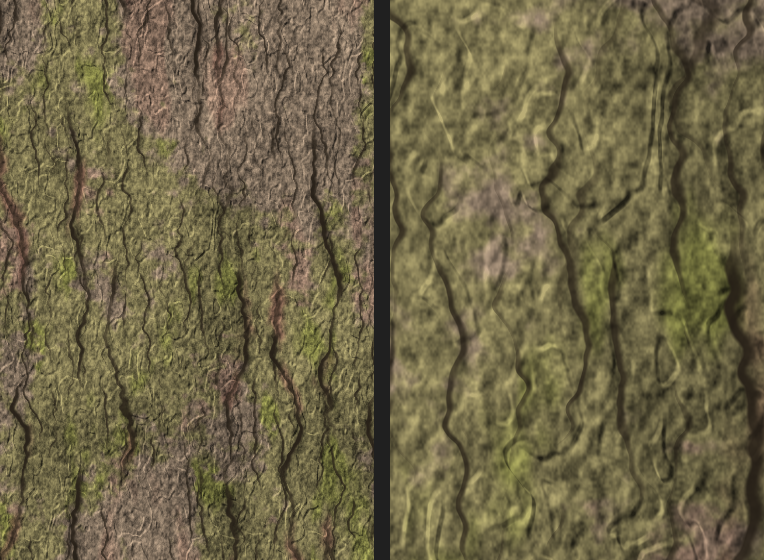
Left, the full canvas; right, a detail of the centre.
This texture is drawn by a WebGL 1 fragment shader. Its source:

```glsl
precision highp float;
// Weathered tree bark: jagged vertical fissures, flaky plates, moss and reddish inner bark.
uniform vec2 u_resolution;

#define FISSURES 13.0      // main fissures per canvas height
#define FISSURE_WIDTH 0.0085
#define CRACKS 29.0        // fine cracks per canvas height
#define CRACK_WIDTH 0.0042
#define BRIGHTNESS 0.425
#define RELIEF 0.42
#define GRAIN 0.42
#define MOSS_LEVEL 0.54
#define BARK_TINT vec3(1.15, 1.0, 0.84)
#define MOSS_TINT vec3(1.07, 1.0, 0.68)
#define LICHEN_TINT vec3(1.04, 1.06, 0.52)
#define INNER_TINT vec3(1.36, 0.97, 0.83)

float hash(vec2 p) {
  return fract(sin(dot(p, vec2(127.1, 311.7))) * 43758.5453);
}

float noise(vec2 p) {
  vec2 i = floor(p);
  vec2 f = fract(p);
  f = f * f * (3.0 - 2.0 * f);
  float low = mix(hash(i), hash(i + vec2(1.0, 0.0)), f.x);
  float high = mix(hash(i + vec2(0.0, 1.0)), hash(i + vec2(1.0, 1.0)), f.x);
  return mix(low, high, f.y);
}

float fbm(vec2 p) {
  float sum = 0.0;
  float amplitude = 0.533;
  for (int i = 0; i < 4; i++) {
    sum += amplitude * noise(p);
    p = mat2(1.6, 1.2, -1.2, 1.6) * p + 7.3;
    amplitude *= 0.5;
  }
  return sum;
}

// Same sum without rotation, so stretched features keep their direction
float fibre(vec2 p) {
  return 0.5 * noise(p) + 0.3 * noise(p * 2.1 + 3.7) + 0.2 * noise(p * 4.3 + 9.1);
}

// Wandering vertical cracks: x = dark core, y = wider halo
vec2 fissures(vec2 p, float count, float width, float seed) {
  vec2 result = vec2(0.0);
  float x = p.x * count;
  for (int j = -1; j <= 1; j++) {
    float id = floor(x) + float(j);
    float lane = id * 7.31 + seed;
    float wander = (fibre(vec2(p.y * count * 0.32, lane)) - 0.5) * 1.7;
    float center = id + 0.5 + (hash(vec2(id, seed)) - 0.5) * 0.5 + wander;
    float presence = smoothstep(0.36, 0.66, fibre(vec2(p.y * count * 0.36, lane + 41.0)));
    float w = width * (0.3 + 0.8 * presence);
    float d = (x - center) / count;
    // Crisp overhanging left lip, softer right bank
    float core = smoothstep(-0.55 * w, -0.25 * w, d) * (1.0 - smoothstep(0.1 * w, 0.85 * w, d));
    float halo = 1.0 - smoothstep(0.3 * w, 2.2 * w, abs(d));
    result = max(result, presence * vec2(core, halo));
  }
  return result;
}

// Overlapping flakes with abrupt rims, covered in rough grain
float height(vec2 p) {
  vec2 warp = vec2(noise(p * 38.0), noise(p * 38.0 + 19.0)) - 0.5;
  float layer = fract(fbm((p + 0.018 * warp) * vec2(25.0, 14.0)) * 5.0);
  float flake = layer * (1.0 - smoothstep(0.78, 1.0, layer));
  return 0.5 * flake + 0.85 * fibre(p * vec2(105.0, 68.0));
}

void main() {
  vec2 p = gl_FragCoord.xy / u_resolution.y;

  // Ragged edges for the fissures
  vec2 ragged = p;
  ragged.x += 0.026 * (fbm(p * vec2(16.0, 20.0)) - 0.5);
  ragged.x += 0.007 * (noise(p * vec2(60.0, 85.0)) - 0.5);
  vec2 deep = fissures(ragged, FISSURES, FISSURE_WIDTH, 3.0);
  vec2 fine = fissures(ragged + 0.31, CRACKS, CRACK_WIDTH, 17.0);

  // Tone: side light, grain and broad variation
  float slope = height(p) - height(p + vec2(-0.0022, 0.0026));
  float grain = fibre(p * vec2(190.0, 125.0)) - 0.5;
  float broad = fbm(p * vec2(10.0, 5.0) + 31.0) - 0.5;
  float tone = BRIGHTNESS + RELIEF * slope + GRAIN * grain + 0.22 * broad;
  tone *= 1.0 - 0.22 * deep.y - 0.12 * fine.y;
  tone = clamp(tone, 0.12, 0.68);

  // Tint: moss drifts, lichen spots, red flesh beside the fissures
  float drift = fbm(p * vec2(7.0, 4.0) + 5.0) + 0.35 * (fbm(p * 55.0) - 0.5);
  float moss = smoothstep(MOSS_LEVEL - 0.07, MOSS_LEVEL + 0.07, drift);
  float lichen = smoothstep(0.6, 0.74, fbm(p * vec2(17.0, 8.0) + 63.0)) * moss;
  float bare = smoothstep(0.52, 0.66, fbm(p * vec2(15.0, 6.0) + 87.0));
  float flesh = bare * max(deep.y, 0.35 * (1.0 - moss));
  vec3 tint = mix(BARK_TINT, MOSS_TINT, moss);
  tint = mix(tint, LICHEN_TINT, 0.75 * lichen);
  tint = mix(tint, INNER_TINT, 0.8 * flesh);

  // Shadowed depths
  vec3 color = tone * tint;
  float shadow = max(deep.x * (1.0 - 0.35 * flesh), 0.75 * fine.x);
  color = mix(color, vec3(0.15, 0.122, 0.09), 0.94 * shadow);
  gl_FragColor = vec4(color, 1.0);
}
```
